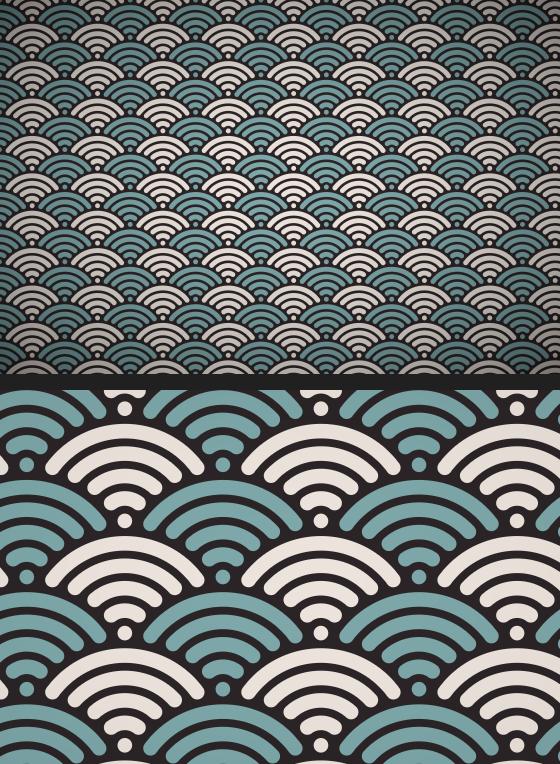
Top: the whole. Bottom: its middle third, enlarged.
This pattern is drawn by a Shadertoy shader. Its source:

```glsl
// Seigaiha wave scales: alternating teal and cream fans on near-black, with a vignette.

const float ROWS = 10.0;             // scales per column over the canvas height
const float COLUMN_PERIOD = 1.748;   // same-colour column spacing, in rows
const vec2  CREAM_ORIGIN = vec2(0.365, -0.5);  // a cream dot, in rows from the centre
const float RING_STEP = 0.2;         // spacing of the concentric bands
const float RING_COUNT = 4.0;        // arcs around each dot
const float HALF_STROKE = 0.065;     // half the band width
const float CAP_DISTANCE = 1.0;      // from a band end to the overlapping scale's dot
const float CELL_BOTTOM = -0.1;      // lower cell edge, just below the dot
const float VIGNETTE = 0.5;          // darkening at the corners

const vec3 GROUND = vec3(0.170, 0.142, 0.150);
const vec3 TEAL   = vec3(0.490, 0.655, 0.662);
const vec3 CREAM  = vec3(0.925, 0.893, 0.863);

// Fold the plane into one scale, mirrored about its axis, dot at the origin.
vec2 foldToScale(vec2 p) {
    float x = mod(p.x + 0.5 * COLUMN_PERIOD, COLUMN_PERIOD) - 0.5 * COLUMN_PERIOD;
    float y = fract(p.y - CELL_BOTTOM) + CELL_BOTTOM;
    return vec2(abs(x), y);
}

// Signed distance to the dot and its round-capped arcs.
float fanDistance(vec2 p) {
    float len = length(p);
    float radius = RING_STEP * min(floor(len / RING_STEP + 0.5), RING_COUNT);

    // The band ends where it meets a circle around the neighbouring dot.
    vec2 neighbour = vec2(0.5 * COLUMN_PERIOD, -0.5);
    float span = length(neighbour);
    vec2 axis = neighbour / span;
    float along = (radius * radius - CAP_DISTANCE * CAP_DISTANCE + span * span) / (2.0 * span);
    along = min(along, radius);
    float across = sqrt(max(radius * radius - along * along, 0.0));
    vec2 cap = along * axis + across * vec2(-axis.y, axis.x);

    bool onArc = cap.x * p.y - cap.y * p.x >= 0.0;
    return (onArc ? abs(len - radius) : length(p - cap)) - HALF_STROKE;
}

float coverage(float d, float pixel) {
    return clamp(0.5 - d / pixel, 0.0, 1.0);
}

void mainImage(out vec4 fragColor, in vec2 fragCoord) {
    vec2 centred = fragCoord - 0.5 * iResolution.xy;
    float pixel = ROWS / iResolution.y;
    vec2 p = centred * pixel - CREAM_ORIGIN;

    // Two interleaved lattices, half a period apart.
    float cream = fanDistance(foldToScale(p));
    float teal = fanDistance(foldToScale(p + vec2(0.5 * COLUMN_PERIOD, 0.5)));

    vec3 color = mix(GROUND, TEAL, coverage(teal, pixel));
    color = mix(color, CREAM, coverage(cream, pixel));

    // Elliptical falloff reaching full strength at the corners.
    vec2 v = 2.0 * centred / iResolution.xy;
    color *= 1.0 - VIGNETTE * 0.5 * dot(v, v);

    fragColor = vec4(color, 1.0);
}
```
